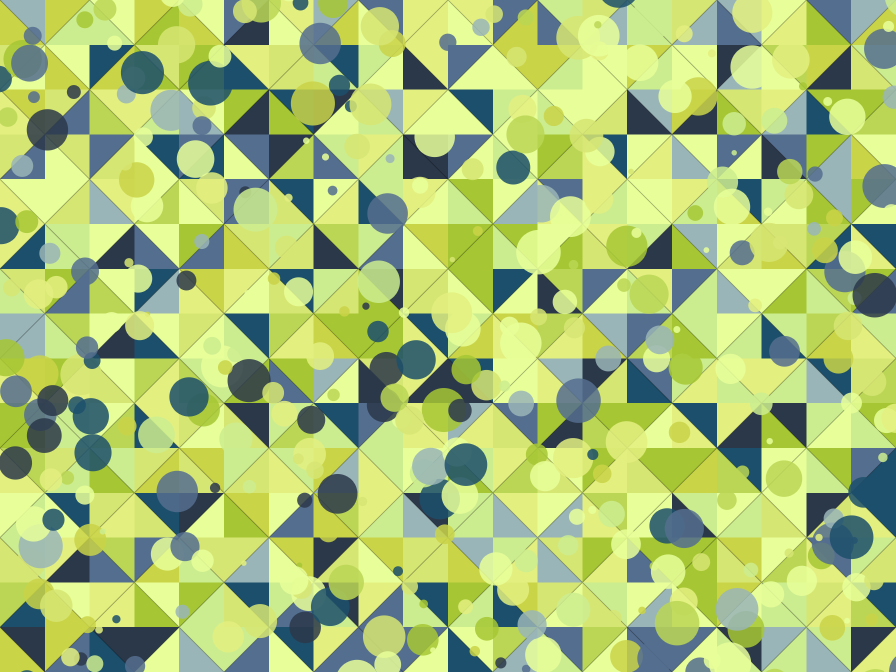
Give the GLSL for this pattern, as a WebGL 1 fragment shader.

```glsl
precision highp float;

uniform vec2 u_resolution;

#define ROWS 15.0
#define HAIRLINE_WIDTH 0.02
#define HAIRLINE_STRENGTH 0.32
#define DISC_MIN_RADIUS 0.06
#define DISC_MAX_RADIUS 0.50
#define DISC_CHANCE 0.54
#define DISC_OPACITY 0.85
#define DISCS_PER_CELL 2
#define SEED 3.7

float hash(vec2 p) {
  return fract(sin(dot(p + SEED, vec2(127.1, 311.7))) * 43758.5453);
}

// Weighted choice: limes and greens first, then blues and navy
vec3 palette(float pick) {
  if (pick < 0.16) return vec3(0.91, 1.00, 0.60);
  if (pick < 0.28) return vec3(0.89, 0.94, 0.50);
  if (pick < 0.40) return vec3(0.80, 0.93, 0.56);
  if (pick < 0.50) return vec3(0.84, 0.90, 0.45);
  if (pick < 0.59) return vec3(0.79, 0.83, 0.28);
  if (pick < 0.64) return vec3(0.73, 0.84, 0.33);
  if (pick < 0.72) return vec3(0.65, 0.78, 0.20);
  if (pick < 0.79) return vec3(0.60, 0.71, 0.72);
  if (pick < 0.87) return vec3(0.33, 0.43, 0.56);
  if (pick < 0.93) return vec3(0.11, 0.31, 0.42);
  return vec3(0.17, 0.22, 0.29);
}

// Square cell split in two triangles, with diagonals alternating
vec3 triangles(vec2 p, float pixel) {
  vec2 cell = floor(p);
  vec2 local = fract(p);
  if (mod(cell.x + cell.y, 2.0) < 0.5) local.y = 1.0 - local.y;
  float diagonal = (local.x - local.y) * 0.7071;

  vec3 upper = palette(hash(cell));
  vec3 lower = palette(hash(cell + 51.3));
  float side = clamp(diagonal / pixel + 0.5, 0.0, 1.0);
  float line = clamp((0.5 * HAIRLINE_WIDTH - abs(diagonal)) / pixel + 0.5, 0.0, 1.0);
  return mix(upper, lower, side) * (1.0 - HAIRLINE_STRENGTH * line);
}

// Average four samples to smooth the straight cell borders
vec3 smoothTriangles(vec2 p, float pixel) {
  vec3 sum = vec3(0.0);
  for (int j = 0; j < 2; j++) {
    for (int i = 0; i < 2; i++) {
      vec2 offset = (vec2(float(i), float(j)) - 0.5) * 0.5 * pixel;
      sum += triangles(p + offset, 0.5 * pixel);
    }
  }
  return sum * 0.25;
}

// Translucent discs scattered from this cell and its neighbours
vec3 addDiscs(vec3 color, vec2 p, float pixel) {
  vec2 home = floor(p);
  for (int j = -1; j <= 1; j++) {
    for (int i = -1; i <= 1; i++) {
      vec2 cell = home + vec2(float(i), float(j));
      for (int k = 0; k < DISCS_PER_CELL; k++) {
        vec2 key = cell + 17.3 * float(k + 1);
        vec2 center = cell + vec2(hash(key + 3.1), hash(key + 7.9));
        float radius = mix(DISC_MIN_RADIUS, DISC_MAX_RADIUS, hash(key + 13.7));
        float present = step(hash(key + 23.2), DISC_CHANCE);
        float cover = clamp((radius - distance(p, center)) / pixel + 0.5, 0.0, 1.0);
        color = mix(color, palette(hash(key + 31.6)), cover * present * DISC_OPACITY);
      }
    }
  }
  return color;
}

void main() {
  vec2 p = gl_FragCoord.xy / u_resolution.y * ROWS;
  float pixel = ROWS / u_resolution.y;
  vec3 color = smoothTriangles(p, pixel);
  gl_FragColor = vec4(addDiscs(color, p, pixel), 1.0);
}
```
